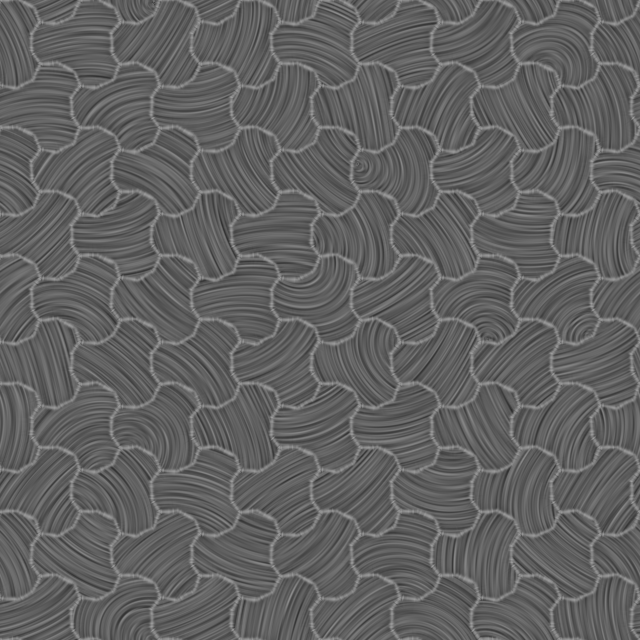
Give the GLSL for this pattern, as a WebGL 2 fragment shader.

```glsl
#version 300 es
precision highp float;
uniform vec2 u_resolution;
out vec4 fragColor;

const float TAU = 6.2831853;
// One period of the line between two rows of tiles
const vec2 RIM[7] = vec2[](vec2(0.0), vec2(0.215, 0.014), vec2(0.437, -0.097),
    vec2(0.5, -0.27), vec2(0.715, -0.3), vec2(0.92, -0.19), vec2(1.0, 0.0));
// Joint between two tiles of the same row
const vec2 JOINT[4] = vec2[](vec2(0.0), vec2(-0.104, 0.147), vec2(-0.104, 0.38), vec2(0.0, 0.53));

float hash(vec2 p) {
    return fract(sin(dot(p, vec2(127.1, 311.7))) * 43758.5453);
}

// Distance to a segment repeated along x, and the position along it
vec2 segment(vec2 p, vec2 a, vec2 b) {
    vec2 e = b - a, q = p - a;
    q.x -= round(q.x - 0.5 * e.x);
    float h = clamp(dot(q, e) / dot(e, e), 0.0, 1.0);
    return vec2(length(q - e * h), h);
}

float rimHeight(float x) {
    float y = 0.0;
    for (int i = 0; i < 6; i++) {
        vec2 a = RIM[i], b = RIM[i + 1];
        if (x >= a.x && x < b.x) y = mix(a.y, b.y, (x - a.x) / (b.x - a.x));
    }
    return y;
}

// Noise along one closed ring of n knots, turned by a random amount
float strand(float ring, float t, float n, float seed) {
    float a = t + n * hash(vec2(ring, seed));
    float i = floor(a);
    float row = ring + 0.37 * seed;
    return mix(hash(vec2(mod(i, n), row)), hash(vec2(mod(i + 1.0, n), row)),
        smoothstep(0.0, 1.0, a - i));
}

float streaks(float radius, float t, float n, float seed) {
    float i = floor(radius);
    return mix(strand(i, t, n, seed), strand(i + 1.0, t, n, seed),
        smoothstep(0.0, 1.0, radius - i));
}

// Brushed arcs around a random centre for each tile, balanced around zero
float brushed(vec2 q, vec2 id) {
    float seed = floor(97.0 * hash(id + 3.0));
    float heading = TAU * hash(id + 11.0);
    float reach = 0.32 + 2.0 * pow(hash(id + 23.0), 0.7);
    vec2 axis = vec2(cos(heading), sin(heading));
    q += 0.05 * sin(q.yx * vec2(2.6, 2.2) + TAU * hash(id + 31.0));
    q += reach * axis;
    float radius = length(q);
    float turn = atan(dot(q, vec2(-axis.y, axis.x)), dot(q, axis)) / TAU;
    float n = floor(TAU * reach * 1.7) + 4.0;
    float t = turn * n;
    // Neighbouring rings are subtracted so that only fine streaks remain
    float ridges = streaks(radius * 38.0, t, n, seed) - streaks(radius * 38.0 + 1.0, t, n, seed);
    return ridges + streaks(radius * 60.0, t, n, seed + 101.0) - 0.5;
}

void main() {
    vec2 uv = gl_FragCoord.xy / u_resolution;
    vec2 canvas = uv * 8.0;
    vec2 p = canvas + 0.005 * sin(TAU * (uv.yx * vec2(21.0, 26.0) + uv * vec2(13.0, 17.0)));

    // Find the tile: rows are 0.8 high and shifted by half a tile
    float line = floor(p.y / 0.8 + 0.6);
    vec2 nearRim = vec2(p.x - 0.5 * line, p.y - 0.8 * line);
    float row = nearRim.y > rimHeight(fract(nearRim.x)) ? line : line - 1.0;
    vec2 nearJoint = vec2(p.x - 0.5 * row, p.y - 0.8 * row);
    float bulge = -0.104 * clamp(min(nearJoint.y, 0.53 - nearJoint.y) / 0.147, 0.0, 1.0);
    float column = floor(nearJoint.x - bulge);
    vec2 home = vec2(column + 0.5 * row + 0.5, row);
    vec2 id = mod(home, vec2(8.0, 10.0));

    // Nearest outline segment
    vec2 edge = vec2(9.0, 0.0);
    for (int i = 0; i < 9; i++) {
        vec2 s = i < 6 ? segment(nearRim, RIM[i], RIM[i + 1])
                       : segment(nearJoint, JOINT[i - 6], JOINT[i - 5]);
        if (s.x < edge.x) edge = vec2(s.x, s.y + float(i));
    }

    float fibre = brushed(canvas - vec2(home.x, 0.8 * row + 0.27), id);
    float gray = 0.374 + 0.135 * fibre;

    // Pale outline with short cross hairs and a faint shadow
    float hair = streaks(edge.y * 12.0, 0.0, 8.0, 5.0);
    float shade = edge.x / (0.05 + 0.05 * hair);
    gray -= 0.045 * exp(-shade * shade);
    float core = edge.x / (0.019 + 0.011 * hair);
    gray = mix(gray, 0.47 + 0.15 * hair, exp(-core * core));

    fragColor = vec4(vec3(gray), 1.0);
}
```
